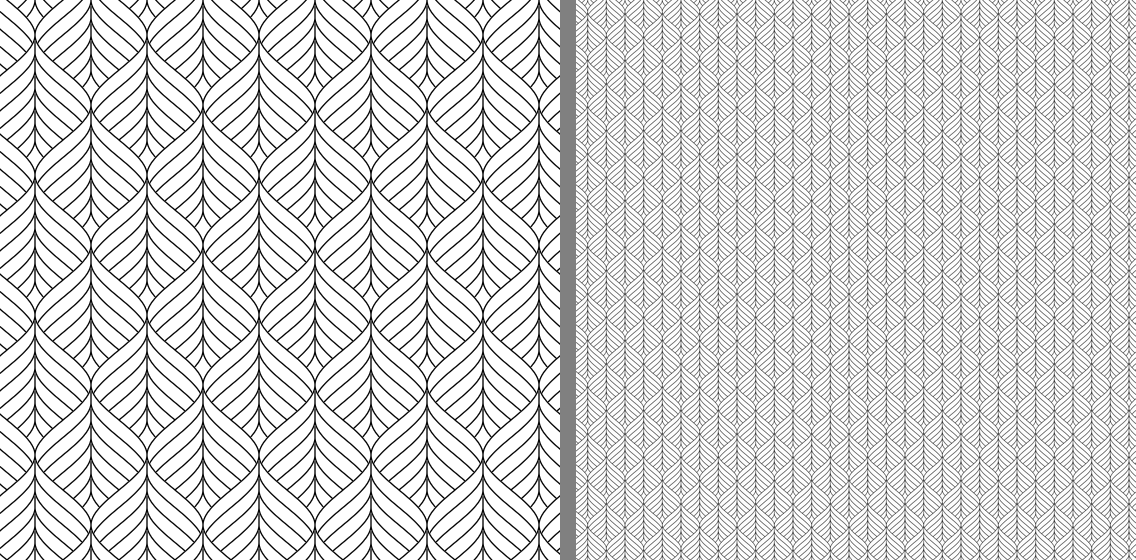
Left, the tile; right, the same tile 3 across and 3 down.
A WebGL 1 fragment shader for this pattern:

```glsl
precision highp float;
// Staggered, interlocking leaves drawn in fine black outlines with S-curved ribs.

uniform vec2 u_resolution;

const vec2 REPEATS = vec2(5.0, 4.0);
const vec2 HALF_CELL = 0.5 / REPEATS;         // half a leaf width, half a leaf height
const vec2 FIRST_TIP = vec2(0.0625, 0.9375);
const float LINE_WIDTH = 0.0024;
const float RIB_STEP = 0.25;                  // rib spacing, in half leaf heights
const vec3 PAPER = vec3(1.0);
const vec3 INK = vec3(0.01);

// Distance in canvas units from p (in half cells) to the curve x = smoothstep(y).
// Above its start the curve runs straight along the leaf axis.
float sCurveDistance(vec2 p) {
  float y = clamp(p.y, 0.0, 1.0);
  float x = y * y * (3.0 - 2.0 * y);
  float slope = 6.0 * y * (1.0 - y) * HALF_CELL.x / HALF_CELL.y;
  return abs(p.x - x) * HALF_CELL.x / sqrt(1.0 + slope * slope);
}

// Distance to the nearest rib; p.x runs out from the axis, p.y down from the tip.
float ribDistance(vec2 p) {
  float nearest = 1.0;
  for (int i = 1; i <= 6; i++) {
    nearest = min(nearest, sCurveDistance(p - vec2(0.0, float(i) * RIB_STEP)));
  }
  return nearest;
}

// Distance to the nearest line of the leaf lattice.
float leafDistance(vec2 uv) {
  vec2 cell = vec2(uv.x - FIRST_TIP.x, FIRST_TIP.y - uv.y) * REPEATS;
  vec2 p = vec2(2.0 * abs(fract(cell.x + 0.5) - 0.5), 2.0 * fract(cell.y));

  // The outline separates one leaf from its staggered neighbour.
  float fold = 1.0 - abs(1.0 - p.y);
  float outline = sCurveDistance(vec2(p.x, fold));
  bool neighbour = p.x > smoothstep(0.0, 1.0, fold);
  vec2 leaf = neighbour ? vec2(1.0 - p.x, mod(p.y + 1.0, 2.0)) : p;
  return min(outline, ribDistance(leaf));
}

// Antialiased coverage of a line of the given width.
float stroke(float dist, float width, float pixel) {
  return clamp((0.5 * width - dist) / pixel + 0.5, 0.0, 1.0);
}

void main() {
  vec2 uv = gl_FragCoord.xy / u_resolution;
  float pixel = 1.0 / min(u_resolution.x, u_resolution.y);
  float ink = stroke(leafDistance(uv), LINE_WIDTH, pixel);
  gl_FragColor = vec4(mix(PAPER, INK, ink), 1.0);
}
```
